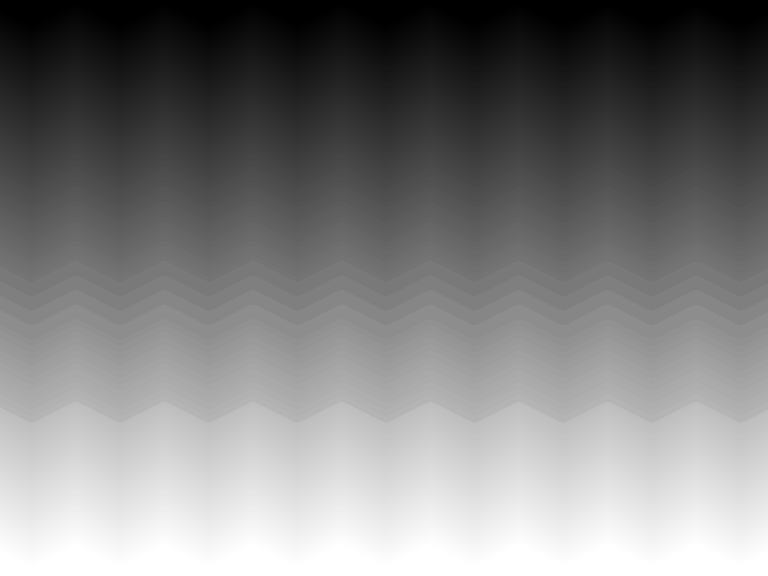
Give the GLSL for this background, as a Shadertoy shader.

```glsl
// Vertical black-to-white ramp, folded by a horizontal zigzag into soft pleats.
// The depth down the canvas is shifted by a triangle wave, partly quantised
// into chevron bands, then turned into a grey tone with one brighter ledge.

const float PI = 3.14159265;
const float PLEAT_PERIOD = 0.1154;  // in canvas widths
const float VALLEY_X = 0.5026;      // one low corner of the zigzag
const float PLEAT_DROP = 0.0395;    // in canvas heights
const float LEDGE_DEPTH = 0.696;
const float LEDGE_RISE = 0.03;

// Slightly rounded triangle wave: 1 at each valley, 0 at each peak.
float zigzag(float x, float period, float valley) {
    float wave = cos(2.0 * PI * (x - valley) / period);
    return 0.5 + asin(0.99 * wave) / PI;
}

// Antialiased step, one pixel wide.
float softStep(float edge, float x, float pixel) {
    return smoothstep(edge - 0.5 * pixel, edge + 0.5 * pixel, x);
}

// Flattens a stretch of depth into equal bands and leaves the rest smooth.
float banded(float depth, float start, float width, float count, float pixel) {
    float t = (depth - start) / width;
    float edge = min(pixel / width, 1.0);
    float level = floor(t) + smoothstep(1.0 - edge, 1.0, fract(t));
    float flatDepth = start + width * (level + 0.5);
    float inside = softStep(start, depth, pixel)
                 - softStep(start + width * count, depth, pixel);
    return mix(depth, flatDepth, inside);
}

// Grey ramp with a sudden lift at the ledge.
float greyTone(float depth, float ledge) {
    return clamp(1.03 * depth - 0.005 + LEDGE_RISE * ledge, 0.0, 1.0);
}

void mainImage(out vec4 fragColor, in vec2 fragCoord) {
    vec2 uv = fragCoord / iResolution.xy;
    float pixel = 1.0 / iResolution.y;

    // Pleated depth, growing downwards
    float depth = 1.0 - uv.y - PLEAT_DROP * zigzag(uv.x, PLEAT_PERIOD, VALLEY_X);
    float ledge = softStep(LEDGE_DEPTH, depth, pixel);

    // Fine bands above and below the four broad chevrons
    float layered = banded(depth, 0.2802, 0.0086, 20.0, pixel);
    layered = banded(layered, 0.4522, 0.0252, 4.0, pixel);
    layered = banded(layered, 0.5530, 0.0110, 13.0, pixel);

    fragColor = vec4(vec3(greyTone(layered, ledge)), 1.0);
}
```
